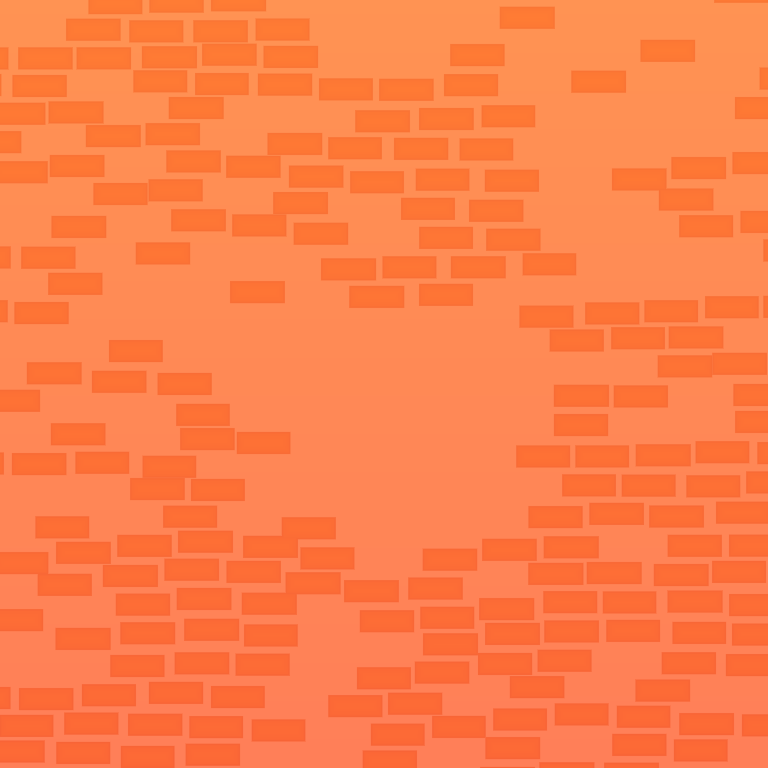
Give the GLSL for this pattern, as a three.js fragment shader.

```glsl
varying vec2 vUv;

const vec2 PITCH = vec2(0.081, 0.0378);
const vec2 BRICK_HALF = vec2(0.0354, 0.0144);
const float EDGE = 0.0009;

const vec3 WALL_LOW = vec3(1.0, 0.497, 0.345);
const vec3 WALL_HIGH = vec3(1.0, 0.576, 0.325);
const vec3 BRICK_LOW = vec3(0.985, 0.402, 0.212);
const vec3 BRICK_HIGH = vec3(0.992, 0.474, 0.204);

float hash(vec2 p) {
  return fract(sin(dot(p, vec2(127.1, 311.7))) * 43758.5453);
}

float noise(vec2 p) {
  vec2 i = floor(p);
  vec2 f = fract(p);
  f = f * f * (3.0 - 2.0 * f);
  float low = mix(hash(i), hash(i + vec2(1.0, 0.0)), f.x);
  float high = mix(hash(i + vec2(0.0, 1.0)), hash(i + vec2(1.0, 1.0)), f.x);
  return mix(low, high, f.y);
}

float boxDistance(vec2 p, vec2 halfSize) {
  vec2 d = abs(p) - halfSize;
  return length(max(d, 0.0)) + min(max(d.x, d.y), 0.0);
}

// Horizontal stagger of a row, in cells
float rowShift(float row) {
  return hash(vec2(row, 71.3));
}

// Middle of a brick: staggered grid, gentle drift and small jitter
vec2 brickCenter(vec2 cell) {
  vec2 center = (cell + vec2(0.5 + rowShift(cell.y), 0.5)) * PITCH;
  vec2 drift = vec2(noise(center * 4.0 + 17.0), noise(center * 4.0 + 43.0)) - 0.5;
  vec2 jitter = vec2(hash(cell + 3.7), hash(cell + 9.2)) - 0.5;
  return center + drift * vec2(0.026, 0.036) + jitter * vec2(0.007, 0.005);
}

// Bricks gather in loose clusters
bool hasBrick(vec2 cell) {
  float cluster = noise(cell * PITCH * 7.0 + 5.3);
  float chance = mix(0.06, 0.78, smoothstep(0.22, 0.78, cluster));
  return hash(cell + 21.4) < chance;
}

// Signed distance to the nearest brick in the surrounding cells
float brickDistance(vec2 uv) {
  float nearest = 1.0;
  float row = floor(uv.y / PITCH.y);
  for (int j = -1; j <= 1; j++) {
    float y = row + float(j);
    float column = floor(uv.x / PITCH.x - rowShift(y));
    for (int i = -1; i <= 1; i++) {
      vec2 cell = vec2(column + float(i), y);
      if (hasBrick(cell)) {
        vec2 size = BRICK_HALF * vec2(0.985 + 0.03 * hash(cell + 33.1), 1.0);
        nearest = min(nearest, boxDistance(uv - brickCenter(cell), size));
      }
    }
  }
  return nearest;
}

void main() {
  float d = brickDistance(vUv);
  vec3 wall = mix(WALL_LOW, WALL_HIGH, vUv.y);
  vec3 brick = mix(BRICK_LOW, BRICK_HIGH, vUv.y);

  // Faint glow inside and a thin darker rim
  brick += vec3(0.008, 0.012, 0.0) * smoothstep(0.0, BRICK_HALF.y, -d);
  brick -= vec3(0.012, 0.012, 0.0) * smoothstep(-0.003, -0.001, d);

  float cover = 1.0 - smoothstep(-EDGE, EDGE, d);
  gl_FragColor = vec4(mix(wall, brick, cover), 1.0);
}
```
